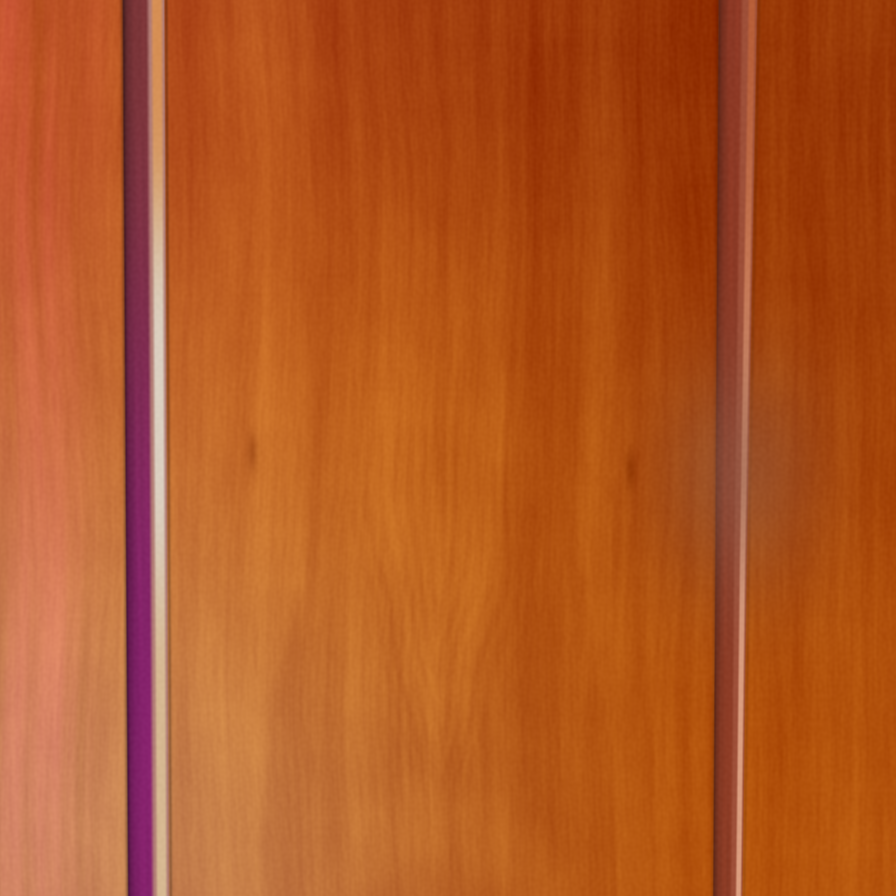
Give the GLSL for this texture, as a three.js fragment shader.

```glsl
// Varnished wood panelling: wide planks with cathedral grain, split by two shiny vertical grooves.
varying vec2 vUv;

float hash(vec2 p) {
  return fract(sin(dot(p, vec2(127.1, 311.7))) * 43758.5);
}

vec2 gradient(vec2 cell) {
  float angle = 6.2832 * hash(cell);
  return vec2(cos(angle), sin(angle));
}

// Gradient noise, roughly -0.7 to 0.7
float noise(vec2 p) {
  vec2 i = floor(p), f = fract(p);
  vec2 s = f * f * f * (f * (f * 6.0 - 15.0) + 10.0);
  vec2 e = vec2(1.0, 0.0);
  float low = mix(dot(gradient(i), f), dot(gradient(i + e), f - e), s.x);
  float high = mix(dot(gradient(i + e.yx), f - e.yx), dot(gradient(i + 1.0), f - 1.0), s.x);
  return mix(low, high, s.y);
}

float band(float lo, float hi, float soft, float x) {
  return smoothstep(lo - soft, lo + soft, x) - smoothstep(hi - soft, hi + soft, x);
}

// Varnish colour, paler at lower left and deeper at upper right
vec3 varnish(vec2 p) {
  vec3 bottom = mix(vec3(0.77, 0.51, 0.34), vec3(0.71, 0.33, 0.05), smoothstep(0.05, 0.85, p.x));
  vec3 top = mix(vec3(0.73, 0.33, 0.14), vec3(0.59, 0.21, 0.02), smoothstep(0.0, 0.9, p.x));
  vec3 color = mix(bottom, top, smoothstep(0.05, 1.0, p.y));
  float glow = exp(-dot((p - vec2(0.33, 0.48)) * vec2(3.2, 2.6), (p - vec2(0.33, 0.48)) * vec2(3.2, 2.6)));
  return color + glow * vec3(0.05, 0.035, -0.04);
}

// Light and dark figure of the middle plank
float figure(vec2 p) {
  float wobble = 0.012 * noise(vec2(p.x * 9.0, p.y * 7.0)) + 0.004 * noise(p * vec2(50.0, 12.0));
  float side = abs(p.x - 0.492 + wobble);
  float tongue = side - 0.068 * sqrt(smoothstep(0.11, 0.5, p.y));
  float outer = side - 0.15 - 0.05 * smoothstep(0.45, 0.05, p.y);
  float fade = smoothstep(1.05, 0.6, p.y);
  float tone = 0.45 * smoothstep(0.008, -0.008, tongue) * fade * smoothstep(0.08, 0.22, p.y);
  tone += 0.5 * smoothstep(-0.008, 0.01, outer) * smoothstep(0.13, 0.02, outer);
  // Nested growth lines, strongest in the pointed part
  float rings = sin(tongue * 420.0 + 5.0 * noise(p * vec2(14.0, 5.0)));
  tone += 0.13 * rings * smoothstep(0.06, 0.0, tongue) * band(0.1, 0.5, 0.1, p.y);
  // Pale arch at the foot of the plank
  float arch = p.y - 0.13 + 5.0 * side * side + wobble;
  tone += 0.25 * band(-0.09, 0.0, 0.03, arch) * smoothstep(0.2, 0.1, side);
  return tone - 0.3;
}

vec3 wood(vec2 p, float plank) {
  vec3 color = varnish(p);
  float middle = band(0.16, 0.82, 0.01, p.x);
  float bend = 0.02 * noise(vec2(p.x * 3.0, p.y * 2.0) + plank * 7.0);
  vec2 q = vec2(p.x + bend, p.y);
  float streaks = 0.6 * noise(q * vec2(26.0, 1.3)) + 0.4 * noise(q * vec2(75.0, 2.5));
  float fibres = noise(q * vec2(170.0, 9.0)) + 0.6 * noise(q * vec2(260.0, 50.0));
  float mottle = noise(p * vec2(11.0, 8.0)) + 0.5 * noise(p * 27.0);
  float tone = 0.085 * streaks + 0.028 * fibres + 0.025 * mottle;
  tone += 0.085 * middle * figure(p);
  color += tone * vec3(0.85, 1.0, 0.5);
  // Pinkish sheen on the left plank
  color += (1.0 - smoothstep(0.05, 0.15, p.x)) * vec3(0.02, -0.01, 0.03) * (1.0 + 3.0 * streaks);
  // Small dark flecks
  for (int i = 0; i < 2; i++) {
    vec2 d = (p - vec2(0.282 + 0.422 * float(i), 0.495 - 0.02 * float(i))) / vec2(0.006, 0.02);
    color -= 0.1 * exp(-dot(d, d)) * vec3(1.0, 0.9, 0.5);
  }
  return color;
}

// Groove profile: g runs 0 to 1 across, index picks the left or right one
vec3 groove(float g, float y, float index) {
  vec3 violet = mix(vec3(0.47, 0.12, 0.38), vec3(0.44, 0.19, 0.20), smoothstep(0.2, 1.0, y));
  vec3 brown = mix(vec3(0.49, 0.21, 0.13), vec3(0.50, 0.20, 0.13), y);
  vec3 color = mix(violet, brown, index);
  color *= 0.86 + 0.25 * smoothstep(0.0, 0.35, g) + 0.08 * noise(vec2(g * 9.0, y * 4.0));
  vec3 cream = mix(vec3(0.84, 0.72, 0.57), vec3(0.84, 0.56, 0.33), smoothstep(0.6, 0.95, y));
  cream = mix(cream, vec3(0.86, 0.81, 0.75), band(0.35, 0.72, 0.12, y));
  vec3 rose = mix(vec3(0.86, 0.62, 0.50), vec3(0.72, 0.37, 0.22), smoothstep(0.3, 1.0, y));
  vec3 rim = mix(vec3(0.70, 0.49, 0.46), vec3(0.62, 0.31, 0.22), index);
  color = mix(color, rim, smoothstep(0.54, 0.66, g));
  float shine = band(mix(0.70, 0.78, index), mix(0.94, 0.95, index), 0.05, g);
  return mix(color, mix(cream, rose, index), shine);
}

void main() {
  vec2 p = vUv;
  // Grooves repeat once per plank and spread slightly toward the top
  float across = (p.x - 0.4695) / (0.653 + 0.012 * p.y) + 0.5;
  float index = floor(across + 0.5);
  float offset = fract(across + 0.5) - 0.5;
  float width = mix(0.070, 0.047 + 0.018 * p.y, index);
  width = max(width, 0.050 + 0.010 * p.y);
  vec3 color = wood(p, floor(across));

  // Thin shadows along both lips, then the groove itself
  float lips = exp(-pow(offset / 0.004, 2.0)) + 0.8 * exp(-pow((offset - width - 0.003) / 0.003, 2.0));
  color = mix(color, groove(offset / width, p.y, index), band(0.0, width, 0.002, offset));
  color *= 1.0 - 0.3 * lips * mix(1.0, 0.45, index);

  // Soft grey reflection beside the right groove
  vec2 h = (p - vec2(0.825, 0.47)) / vec2(0.085, 0.13);
  color = mix(color, vec3(0.56, 0.36, 0.29), 0.5 * exp(-dot(h, h)));
  color += 0.018 * noise(p * 190.0);
  gl_FragColor = vec4(clamp(color, 0.0, 1.0), 1.0);
}
```
